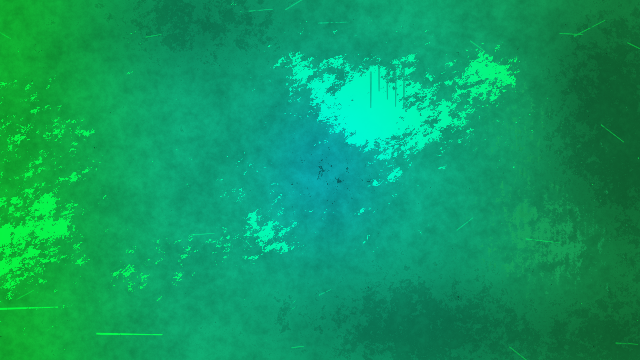
Reproduce this background procedurally as a WebGL 1 fragment shader.

```glsl
precision highp float;
// Weathered green wall: a teal glow in the middle, dark grime at the edges,
// bright chipped paint and thin scratches. Soft blobs set how much each layer
// covers, and thresholded gradient noise breaks them into flecks.
uniform vec2 u_resolution;

vec2 hash2(vec2 p) {
  vec3 q = fract(p.xyx * vec3(0.1031, 0.103, 0.0973));
  q += dot(q, q.yzx + 33.33);
  return fract((q.xx + q.yz) * q.zy);
}

float corner(vec2 cell, vec2 offset) {
  float angle = 6.2832 * hash2(cell).x;
  return dot(vec2(cos(angle), sin(angle)), offset);
}

float gradientNoise(vec2 p) {
  vec2 i = floor(p), f = fract(p);
  vec2 u = f * f * f * (f * (f * 6.0 - 15.0) + 10.0);
  vec2 e = vec2(1.0, 0.0);
  return mix(mix(corner(i, f), corner(i + e.xy, f - e.xy), u.x),
             mix(corner(i + e.yx, f - e.yx), corner(i + e.xx, f - e.xx), u.x), u.y);
}

// Octaves of similar strength keep the result crumbly
float grit(vec2 p) {
  float sum = 0.0, amp = 0.5;
  for (int i = 0; i < 5; i++) {
    sum += amp * gradientNoise(p);
    p = mat2(1.6, 1.2, -1.2, 1.6) * p + 17.3;
    amp *= 0.87;
  }
  return sum;
}

float blob(vec2 p, float x, float y, float rx, float ry) {
  vec2 d = (p - vec2(x, y)) / vec2(rx, ry);
  return exp(-dot(d, d));
}

float stroke(vec2 p, vec2 a, vec2 b, float width) {
  vec2 ab = b - a;
  float t = clamp(dot(p - a, ab) / dot(ab, ab), 0.0, 1.0);
  float taper = width * (1.0 - 0.6 * t);
  return 1.0 - smoothstep(taper * 0.4, taper + 0.0015, length(p - a - ab * t));
}

// Share of the surface showing bright chipped paint
float paintCover(vec2 p) {
  float c = 0.9 * blob(p, 1.02, 0.69, 0.14, 0.12) + 0.45 * blob(p, 1.08, 0.76, 0.27, 0.13);
  c += 0.42 * blob(p, 1.25, 0.64, 0.19, 0.09) + 0.38 * blob(p, 0.83, 0.81, 0.11, 0.09);
  c += 0.75 * blob(p, 1.36, 0.80, 0.075, 0.085);
  c += 0.6 * blob(p, 0.72, 0.33, 0.13, 0.06) + 0.36 * blob(p, 0.69, 0.50, 0.13, 0.15);
  c += 0.33 * blob(p, 1.08, 0.48, 0.09, 0.14) + 0.3 * blob(p, 0.90, 0.40, 0.16, 0.08);
  c += 0.75 * blob(p, 0.09, 0.37, 0.16, 0.12) + 0.55 * blob(p, 0.0, 0.25, 0.09, 0.1);
  c += 0.58 * blob(p, 0.04, 0.66, 0.12, 0.15) + 0.38 * blob(p, 0.20, 0.60, 0.11, 0.13);
  c += 0.48 * blob(p, 0.36, 0.25, 0.05, 0.045) + 0.4 * blob(p, 0.50, 0.29, 0.06, 0.07);
  c += 0.15 * blob(p, 0.3, 0.2, 0.35, 0.22);
  return c - 0.25 * blob(p, 0.92, 0.52, 0.13, 0.1);
}

void main() {
  vec2 p = gl_FragCoord.xy / u_resolution.y;
  float clouds = grit(p * 4.0);
  float fine = grit(p * 21.0 + 5.0);
  vec2 slanted = vec2(dot(p, vec2(0.85, 0.5)) * 14.0, dot(p, vec2(-0.5, 0.85)) * 23.0);
  float chips = grit(slanted + 40.0);

  // Base wash, from leaf green through emerald to dark green, with a teal glow
  float glow = blob(p, 0.92, 0.52, 0.5, 0.5);
  vec3 color = mix(vec3(0.06, 0.65, 0.18), vec3(0.06, 0.62, 0.38), smoothstep(0.0, 0.55, p.x));
  color = mix(color, vec3(0.08, 0.52, 0.25), smoothstep(1.1, 1.75, p.x));
  color = mix(color, vec3(0.05, 0.67, 0.60), 0.75 * glow);
  color = mix(color, vec3(0.04, 0.60, 0.67), 0.7 * blob(p, 0.90, 0.53, 0.16, 0.19));
  color *= 1.0 + 0.16 * clouds + 0.12 * fine;

  // Dark grime along the top, right and lower right
  float grime = 0.75 * blob(p, 0.55, 0.95, 0.32, 0.17) + 0.85 * blob(p, 1.2, 0.08, 0.3, 0.19);
  grime += 0.8 * blob(p, 1.78, 0.62, 0.17, 0.5) + 0.55 * blob(p, 1.6, 0.78, 0.13, 0.2);
  grime += 0.6 * blob(p, 1.68, 0.05, 0.3, 0.14) + 0.35 * blob(p, 1.55, 0.48, 0.2, 0.16);
  grime += 0.3 * blob(p, 0.85, 0.1, 0.25, 0.12);
  color *= 1.0 - 0.16 * min(grime, 1.0);
  color *= 1.0 - 0.2 * smoothstep(-0.1, 0.35, grime + 0.5 * clouds + 0.8 * fine - 0.55);

  // Worn lighter patches on the right, then dark pits in the glow
  float worn = 0.55 * blob(p, 1.52, 0.33, 0.22, 0.17) + 0.35 * blob(p, 1.45, 0.68, 0.18, 0.2);
  float streaks = gradientNoise(p * vec2(110.0, 14.0));
  worn += 0.6 * fine + 0.25 * streaks - 0.45;
  color = mix(color, vec3(0.10, 0.68, 0.37), 0.55 * smoothstep(-0.05, 0.2, worn));
  float pits = 0.4 * blob(p, 0.92, 0.52, 0.12, 0.09) + grit(p * 24.0 + 80.0);
  color *= 1.0 - 0.35 * smoothstep(0.55, 0.8, pits);

  // Scraped arcs at the left edge and vertical gouges thin the bright paint
  float radius = length(p - vec2(-0.5, 0.58));
  float arcs = gradientNoise(vec2(radius * 75.0, p.y * 4.0));
  float cover = paintCover(p) - 0.9 * max(arcs, 0.0) * blob(p, 0.02, 0.47, 0.08, 0.2);
  float gouges = 0.0;
  for (int i = 0; i < 5; i++) {
    vec2 r = hash2(vec2(float(i), 7.0));
    vec2 top = vec2(1.03 + 0.023 * float(i), 0.79 + 0.03 * r.x);
    gouges = max(gouges, stroke(p, top, top - vec2(0.0, 0.06 + 0.06 * r.y), 0.003));
  }

  // Bright paint takes its hue from the glow
  vec3 paint = mix(vec3(0.03, 0.98, 0.24), vec3(0.0, 1.0, 0.86), blob(p, 0.92, 0.57, 0.54, 0.54));
  float flakes = smoothstep(-0.06, 0.14, chips + 0.25 * clouds + cover - 0.66);
  color = mix(color, paint, flakes * (1.0 - 0.65 * gouges) * 0.93);

  // Two long scratches at the lower left and scattered faint ones
  float scratches = stroke(p, vec2(0.0, 0.142), vec2(0.16, 0.147), 0.003);
  scratches = max(scratches, stroke(p, vec2(0.27, 0.073), vec2(0.45, 0.07), 0.003));
  for (int i = 0; i < 18; i++) {
    vec2 r = hash2(vec2(float(i), 31.0)), s = hash2(vec2(float(i), 53.0));
    vec2 start = vec2(1.78 * r.x, i < 9 ? 0.88 + 0.12 * r.y : r.y);
    vec2 reach = (0.02 + 0.08 * s.x) * vec2(1.0, 1.6 * s.y - 0.8);
    scratches = max(scratches, 0.45 * stroke(p, start, start + reach, 0.0015));
  }
  color = mix(color, paint, scratches * smoothstep(-0.5, 0.1, fine + 0.1));
  gl_FragColor = vec4(clamp(color, 0.0, 1.0), 1.0);
}
```
